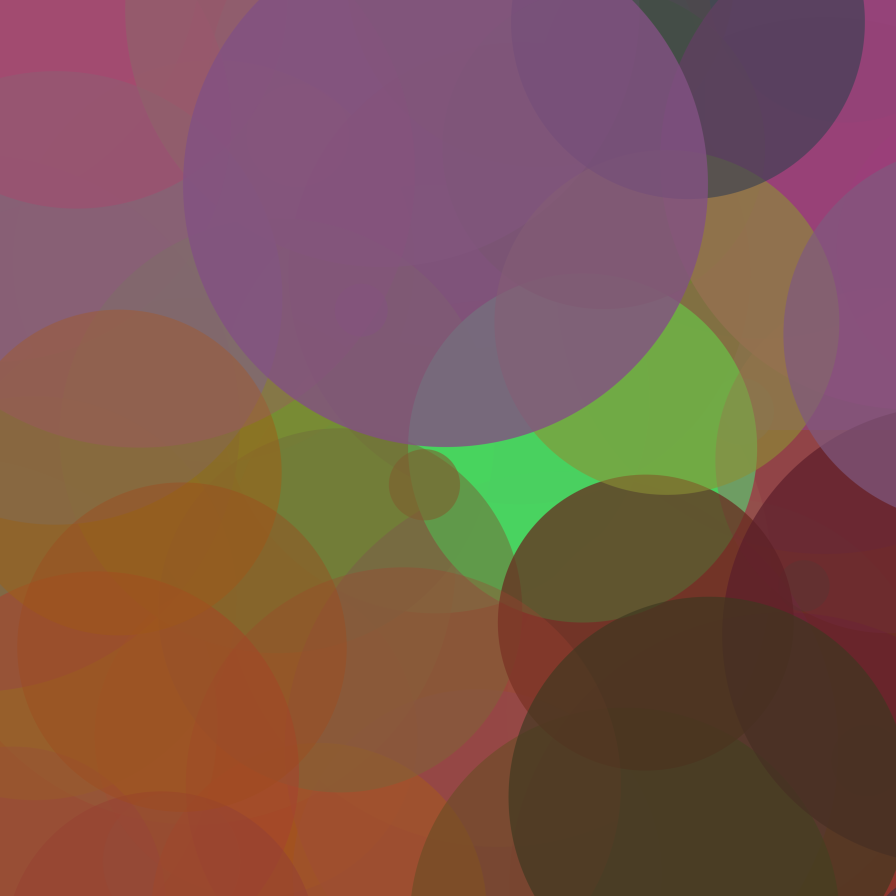
Write a WebGL 1 fragment shader that draws this background.

```glsl
precision highp float;

uniform vec2 u_resolution;

const int DISC_COUNT = 56;
const vec3 ORANGE = vec3(0.58, 0.28, 0.08);
const vec3 PLUM = vec3(0.57, 0.28, 0.46);
const vec3 DARK_BROWN = vec3(0.24, 0.10, 0.07);
const vec3 DEEP_GREEN = vec3(0.15, 0.27, 0.20);
const vec3 OLIVE = vec3(0.54, 0.50, 0.22);
const vec3 BRIGHT_GREEN = vec3(0.27, 0.86, 0.38);

float hash(float n, float salt) {
  return fract(sin(n * 12.9898 + salt * 78.233) * 4375.85);
}

// Evenly spread centres that overshoot the canvas a little
vec2 discCentre(float id) {
  vec2 spread = fract(vec2(0.488, 0.5456) + id * vec2(0.7549, 0.5698));
  return spread * 1.2 - 0.1;
}

// Mostly large discs, with every sixth one small
float discRadius(float id) {
  float size = hash(id, 1.0);
  float isSmall = 1.0 - step(0.5, abs(mod(id, 6.0) - 1.0));
  return mix(mix(0.15, 0.32, size), mix(0.02, 0.08, size), isSmall);
}

vec3 vividColour(float hue) {
  return 0.5 + 0.38 * cos(6.2832 * (hue + vec3(0.0, 0.33, 0.67)));
}

// Warm below, plum above, dark tones towards the right
vec3 regionColour(vec2 p) {
  vec3 tone = mix(ORANGE, PLUM, step(0.52, p.y));
  float brown = step(0.64, p.x) * step(p.y, 0.42);
  float green = step(0.60, p.x) * step(p.x, 0.95) * step(0.55, p.y);
  tone = mix(tone, DARK_BROWN, brown);
  return mix(tone, DEEP_GREEN, green);
}

vec3 discColour(float id, vec2 centre) {
  vec2 jitter = vec2(hash(id, 2.0), hash(id, 3.0)) - 0.5;
  vec3 tone = regionColour(centre + 0.14 * jitter);
  tone = mix(tone, OLIVE, step(0.87, hash(id, 4.0)));
  // Lower discs are more colourful than the upper ones
  float vividness = mix(0.6, 0.12, id / float(DISC_COUNT));
  tone = mix(tone, vividColour(hash(id, 5.0)), vividness);
  float isAccent = 1.0 - step(0.5, mod(id, 28.0));
  return mix(tone, BRIGHT_GREEN, isAccent);
}

float discOpacity(float id) {
  float isAccent = 1.0 - step(0.5, mod(id, 28.0));
  return mix(mix(0.3, 0.82, hash(id, 6.0)), 0.92, isAccent);
}

float discMask(vec2 p, vec2 centre, float radius, float pixel) {
  float edge = length(p - centre) - radius;
  return 1.0 - smoothstep(-0.7 * pixel, 0.7 * pixel, edge);
}

void main() {
  float pixel = 1.0 / min(u_resolution.x, u_resolution.y);
  vec2 p = gl_FragCoord.xy * pixel;
  vec3 colour = regionColour(vec2(0.3, p.y));

  // Stack translucent discs from back to front
  for (int i = 0; i < DISC_COUNT; i++) {
    float id = float(i);
    vec2 centre = discCentre(id);
    float mask = discMask(p, centre, discRadius(id), pixel);
    colour = mix(colour, discColour(id, centre), mask * discOpacity(id));
  }

  gl_FragColor = vec4(colour, 1.0);
}
```
